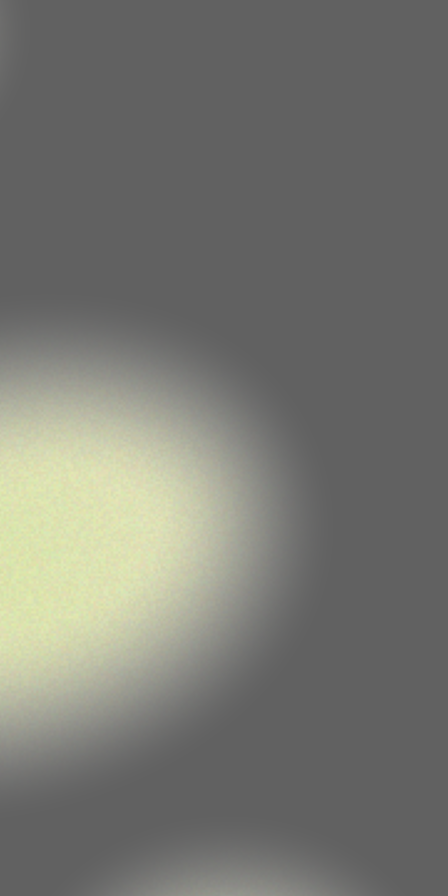
Write a Shadertoy shader that draws this background.

```glsl
// Soft cream light on a flat grey field: one large tilted glow from the left edge,
// with fainter glows at the bottom and upper left. Each is a blurred ellipse built
// from an approximate distance, then tinted by its strength and lightly grained.

// Approximate signed distance to an axis-aligned ellipse
float ellipseDistance(vec2 p, vec2 radii) {
    float f = length(p / radii);
    return f * (f - 1.0) / max(length(p / (radii * radii)), 1e-4);
}

// Ellipse with a wide soft border, tilted by an angle in radians
float glow(vec2 p, vec2 center, vec2 radii, float tilt) {
    float c = cos(tilt), s = sin(tilt);
    vec2 d = p - center;
    d = vec2(c * d.x + s * d.y, c * d.y - s * d.x);
    return 1.0 - smoothstep(-0.22, 0.22, ellipseDistance(d, radii));
}

vec3 hash3(vec2 cell) {
    vec3 h = fract(cell.xyx * vec3(0.1031, 0.1030, 0.0973));
    h += dot(h, h.yxz + 33.33);
    return fract((h.xxy + h.yzz) * h.zyx);
}

// Smoothly interpolated coloured noise
vec3 grain(vec2 p) {
    vec2 cell = floor(p), f = fract(p);
    f = f * f * (3.0 - 2.0 * f);
    return mix(mix(hash3(cell), hash3(cell + vec2(1.0, 0.0)), f.x),
               mix(hash3(cell + vec2(0.0, 1.0)), hash3(cell + 1.0), f.x), f.y) - 0.5;
}

void mainImage(out vec4 fragColor, in vec2 fragCoord) {
    vec2 p = fragCoord / iResolution.x; // canvas width is one unit

    // Glows
    float light = glow(p, vec2(0.0, 0.755), vec2(0.55, 0.37), 0.26);
    light = max(light, glow(p, vec2(0.51, -0.26), vec2(0.287, 0.235), 0.0));
    light = max(light, glow(p, vec2(-0.26, 1.93), vec2(0.125), 0.0));

    // Neutral at the fringe, cream inside, faintly green at the core
    vec3 grey = vec3(0.38);
    vec3 cream = vec3(0.875, 0.88, 0.72);
    float core = exp(-12.0 * dot(p - vec2(0.0, 0.73), p - vec2(0.0, 0.73)));
    cream = mix(cream, vec3(0.86, 0.89, 0.68), core);
    vec3 tint = mix(vec3(0.87, 0.87, 0.85), cream, light);
    vec3 color = mix(grey, tint, light);

    // Fine grain, visible only in the light
    color += 0.06 * light * grain(p * 180.0);

    fragColor = vec4(color, 1.0);
}
```
